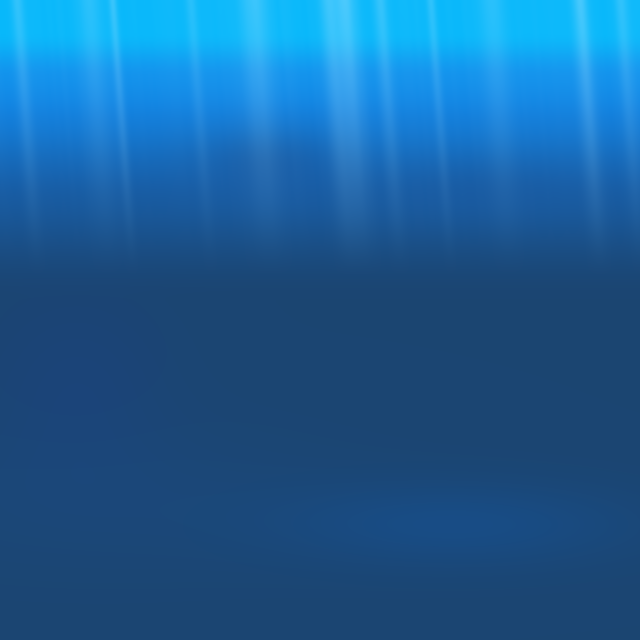
A Shadertoy shader for this background:

```glsl
#define RAY_COUNT 12
#define RAY_SLANT 0.075
#define RAY_REACH 0.43
#define RAY_STRENGTH 0.85
#define STREAK_STRENGTH 0.07

const vec3 SURFACE = vec3(0.03, 0.72, 0.98);
const vec3 SHALLOW = vec3(0.07, 0.58, 0.93);
const vec3 MIDDLE  = vec3(0.07, 0.51, 0.88);
const vec3 TWILIGHT = vec3(0.09, 0.37, 0.66);
const vec3 DEEP    = vec3(0.105, 0.27, 0.445);
const vec3 RAY_TINT = vec3(0.65, 0.88, 1.0);

// Each ray: x at the surface, half width, brightness
const vec3 RAYS[RAY_COUNT] = vec3[RAY_COUNT](
    vec3(0.027, 0.009, 0.28), vec3(0.138, 0.016, 0.24),
    vec3(0.176, 0.006, 0.34), vec3(0.298, 0.008, 0.20),
    vec3(0.397, 0.022, 0.34), vec3(0.512, 0.012, 0.30),
    vec3(0.538, 0.017, 0.46), vec3(0.594, 0.009, 0.30),
    vec3(0.673, 0.007, 0.28), vec3(0.770, 0.018, 0.20),
    vec3(0.906, 0.011, 0.42), vec3(0.970, 0.010, 0.28));

float hash(float n) {
    return fract(sin(n * 127.1) * 43758.55);
}

float noise(float x) {
    float cell = floor(x);
    return mix(hash(cell), hash(cell + 1.0), smoothstep(0.0, 1.0, x - cell));
}

float softSpot(vec2 p, vec2 center, vec2 radius) {
    vec2 q = (p - center) / radius;
    return exp(-dot(q, q));
}

vec3 waterColor(vec2 p, float depth) {
    vec3 color = mix(SURFACE, SHALLOW, smoothstep(0.05, 0.12, depth));
    color = mix(color, MIDDLE, smoothstep(0.10, 0.19, depth));
    color = mix(color, TWILIGHT, smoothstep(0.15, 0.31, depth));
    color = mix(color, DEEP, smoothstep(0.26, 0.47, depth));

    // Dim patches below the bright layer
    float dim = 0.65 * softSpot(p, vec2(0.42, 0.74), vec2(0.11, 0.055));
    dim += 0.45 * softSpot(p, vec2(0.75, 0.70), vec2(0.17, 0.045));
    color = mix(color, vec3(0.10, 0.35, 0.63), min(dim, 1.0));

    // Faint glows in the deep water
    color += vec3(-0.012, 0.028, 0.075) * softSpot(p, vec2(0.72, 0.18), vec2(0.28, 0.065));
    color += vec3(0.0, 0.010, 0.025) * softSpot(p, vec2(0.15, 0.22), vec2(0.40, 0.12));
    color += vec3(0.0, -0.005, 0.025) * softSpot(p, vec2(0.12, 0.40), vec2(0.14, 0.14));
    return color;
}

float rayLight(float x, float depth) {
    float light = 0.0;
    for (int i = 0; i < RAY_COUNT; i++) {
        vec3 ray = RAYS[i];
        // Broad rays hang straighter than narrow ones
        float slant = RAY_SLANT * (1.0 - 18.0 * max(ray.y - 0.012, 0.0));
        float offset = (x - ray.x - slant * depth) / (ray.y * (1.0 + depth));
        light += ray.z * exp(-offset * offset);
    }
    return light;
}

void mainImage(out vec4 fragColor, in vec2 fragCoord) {
    vec2 p = fragCoord / iResolution.xy;
    float depth = 1.0 - p.y;
    vec3 color = waterColor(p, depth);

    // Slanted rays and fine streaks fade with depth
    float fade = pow(max(1.0 - depth / RAY_REACH, 0.0), 1.15);
    float x = p.x - RAY_SLANT * depth;
    float streaks = 0.6 * noise(x * 45.0) + 0.4 * noise(x * 120.0 + 9.0);
    float light = RAY_STRENGTH * rayLight(p.x, depth) + STREAK_STRENGTH * streaks;
    color = mix(color, RAY_TINT, clamp(light * fade, 0.0, 1.0));

    fragColor = vec4(color, 1.0);
}
```
